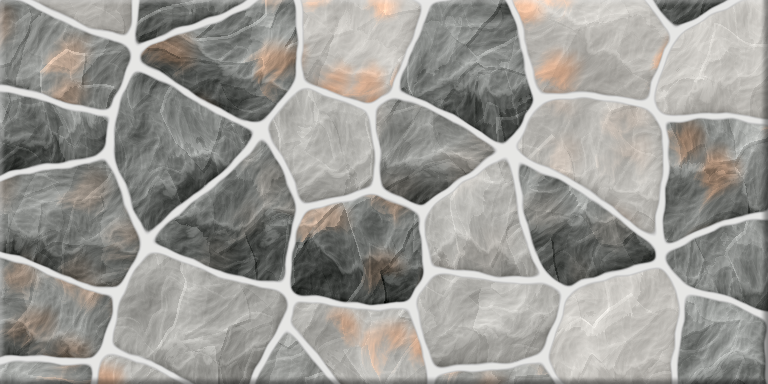
A Shadertoy shader for this texture:

```glsl
vec2 hash2(vec2 p) {
    vec3 q = fract(p.xyx * vec3(0.1031, 0.1030, 0.0973));
    q += dot(q, q.yzx + 33.33);
    return fract((q.xx + q.yz) * q.zy);
}

// Nearest distance, second distance, random value of the nearest cell
vec3 cellular(vec2 p) {
    vec2 base = floor(p);
    vec3 result = vec3(9.0, 9.0, 0.0);
    for (int y = -1; y <= 1; y++)
    for (int x = -1; x <= 1; x++) {
        vec2 id = base + vec2(x, y);
        vec2 jitter = hash2(id);
        float d = length(id + jitter - p);
        if (d < result.x) result = vec3(d, result.x, jitter.x);
        else result.y = min(result.y, d);
    }
    return result;
}

// Chipped fractal height: cones and flat flakes, about 0.46 on average
float rough(vec2 p) {
    float height = 0.0, amplitude = 0.5;
    for (int i = 0; i < 5; i++) {
        p += 0.13 * sin(p.yx * 2.9 + vec2(0.0, 2.0));
        vec3 cell = cellular(p);
        height += amplitude * mix(cell.x, cell.z, 0.3);
        p = mat2(1.6, 1.2, -1.2, 1.6) * p + 7.3;
        amplitude *= 0.53;
    }
    return height;
}

const vec2 stoneSize = vec2(0.34, 0.255);

vec2 stoneCenter(vec2 id) {
    return (id + 0.14 + 0.72 * hash2(id + 41.0)) * stoneSize;
}

// Rounded distance to the cell border; also gives the stone and border normal
float stoneEdge(vec2 p, out vec2 stone, out vec2 normal) {
    vec2 base = floor(p / stoneSize);
    float nearest = 9.0;
    for (int y = -2; y <= 2; y++)
    for (int x = -2; x <= 2; x++) {
        vec2 id = base + vec2(x, y);
        float d = length(stoneCenter(id) - p);
        if (d < nearest) { nearest = d; stone = id; }
    }
    vec2 center = stoneCenter(stone);
    float total = 0.0, closest = 9.0;
    for (int y = -2; y <= 2; y++)
    for (int x = -2; x <= 2; x++) {
        if (x == 0 && y == 0) continue;
        vec2 other = stoneCenter(stone + vec2(x, y));
        vec2 n = normalize(other - center);
        float d = dot(0.5 * (center + other) - p, n);
        total += exp(-120.0 * d);
        if (d < closest) { closest = d; normal = n; }
    }
    return -log(total) / 120.0;
}

void mainImage(out vec4 fragColor, in vec2 fragCoord) {
    vec2 p = fragCoord / iResolution.y;
    float aspect = iResolution.x / iResolution.y;

    // Stone layout with uneven outlines
    vec2 warped = p + 0.009 * sin(p.yx * 17.0 + vec2(1.0, 4.0))
                    + 0.0014 * sin(p.yx * 71.0 + p * 38.0);
    vec2 stone, normal;
    float edge = stoneEdge(warped, stone, normal);
    float inside = edge - 0.007 - 0.005 * cellular(p * 17.0).x;
    vec2 local = warped - stoneCenter(stone);
    vec2 traits = hash2(stone + 7.0);
    vec2 mood = hash2(stone + 19.0);

    // Slate flakes, lit from the upper left
    float angle = 0.4 + 1.2 * mood.x;
    mat2 turn = mat2(cos(angle), -sin(angle), sin(angle), cos(angle));
    vec2 grain = vec2(6.0, 8.5);
    vec2 q = turn * local * grain + 30.0 * traits;
    float height = rough(q);
    float relief = height - rough(q + turn * vec2(-0.005, 0.007) * grain);
    vec3 facet = cellular(q * 0.8 + 0.9 * height);
    float crease = 1.0 - smoothstep(0.0, 0.06, facet.y - facet.x);

    // Base tone, chipped ledge and rust
    float lightness = smoothstep(0.0, 0.9, traits.x);
    float contrast = mix(1.15, 0.6, lightness);
    vec3 color = mix(vec3(0.50, 0.51, 0.50), vec3(0.785, 0.775, 0.755), lightness);
    float tone = 0.5 * (height - 0.46) + 0.65 * relief + 0.13 * (facet.z - 0.5);
    float fall = -local.y - local.x * (mood.y - 0.5) - 0.045 + 0.22 * (height - 0.46);
    tone -= 0.14 * smoothstep(0.0, 0.014, fall);
    tone += 0.05 * exp(-abs(fall + 0.006) * 160.0) + 0.06 * crease * (mood.x - 0.3);
    color += contrast * tone;
    float patches = 1.0 - cellular(p * 6.0 + 0.8 * height).x;
    float rust = smoothstep(0.55, 0.95, patches + 0.6 * (height - 0.46))
               * smoothstep(0.45, 0.85, mood.y);
    color = mix(color, color * vec3(1.17, 0.93, 0.78), 0.85 * rust);

    // Rounded rim and pale joints
    color += dot(normal, vec2(-0.6, 0.8)) * 0.08 * exp(-max(inside, 0.0) * 80.0);
    color -= 0.06 * exp(-max(inside, 0.0) * 160.0);
    vec3 grout = mix(vec3(0.76), vec3(0.9, 0.9, 0.895), smoothstep(0.0, 0.006, -inside));
    float soft = max(0.003, 0.8 / iResolution.y);
    color = mix(grout, color, smoothstep(-soft, soft, inside));

    // Bevel of the whole tile
    float shade = 1.0 - smoothstep(0.0, 0.022, min(aspect - p.x, p.y));
    float shine = 1.0 - smoothstep(0.0, 0.016, min(p.x, 1.0 - p.y));
    color = mix(color, vec3(0.92), 0.3 * shine) * (1.0 - 0.4 * shade);
    fragColor = vec4(clamp(color, 0.0, 1.0), 1.0);
}
```
